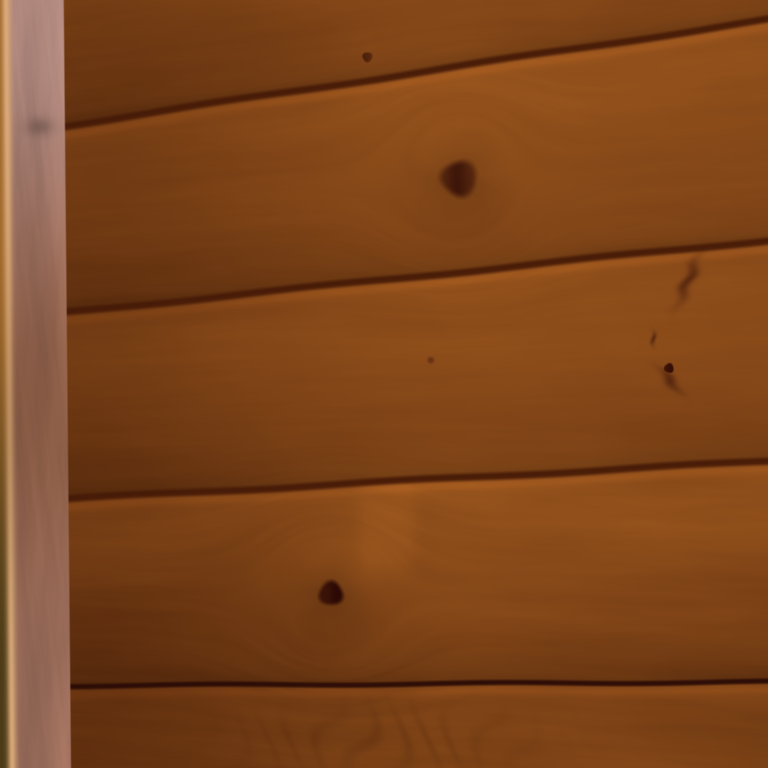
Write a Shadertoy shader that draws this texture.

```glsl
// Varnished pine boards fanning out to the right, with a pale post at the left.
// Boards are the unit steps of a skewed height; knots bend a grain of layered
// sines, and broad gradients give the dim warm lighting.

float bell(float x) { return exp(-x * x); }

float layeredSines(vec2 p) {
    float sum = 0.0, amp = 0.5;
    for (int i = 0; i < 5; i++) {
        sum += amp * sin(p.y + 1.6 * sin(p.x + 0.4 * p.y + float(i)));
        p = mat2(1.7, 0.2, -0.1, 1.9) * p + 2.3;
        amp *= 0.62;
    }
    return sum;
}

// Height of the lowest seam and the board spacing at a given x
vec2 boardFan(float x) {
    return mix(vec2(0.107, 0.2433), vec2(0.112, 0.2875), (x - 0.09) / 0.91);
}

vec3 boards(vec2 uv) {
    vec2 fan = boardFan(uv.x);
    float height = (uv.y - fan.x) / fan.y;
    float board = floor(height), across = height - board;

    // One knot per board, large on the even ones
    float knot = 0.0, halo = 0.0, bend = 0.0;
    for (float k = 0.0; k < 4.0; k++) {
        float odd = mod(k, 2.0);
        float x = 0.431 + 0.44 * k * exp2(2.4 * (1.0 - k));
        vec2 knotFan = boardFan(x);
        vec2 q = uv - vec2(x, knotFan.x + knotFan.y * (k + 0.455 - 0.34 * step(2.5, k)));
        float radius = mix(0.017 + 0.004 * k, 0.007, odd);
        float r = length(q) * (1.0 + 0.08 * sin(3.0 * atan(q.y, q.x + 1e-5) + k));
        float core = 1.0 - smoothstep(0.65 * radius, 1.15 * radius, r);
        knot = max(knot, core * (1.0 - 0.14 * k + 0.12 * sin(q.x * 160.0 + k)));
        halo += bell(0.5 * r / radius) * (1.0 - odd);
        bend += q.y * exp(-dot(q, q) * 90.0) * (1.0 - odd);
    }

    // Slanted flecks near the right edge
    for (float i = 0.0; i < 3.0; i++) {
        vec2 q = uv - vec2(0.87 + 0.026 * cos(2.4 * i), 0.635 - 0.087 * i + 0.011 * i * i);
        q.x -= (0.4 - 0.6 * i) * q.y + 0.003 * sin(q.y * 190.0);
        float size = 1.0 - 0.6 * mod(i, 2.0);
        q /= vec2(0.010, 0.036 - 0.009 * i) * size;
        knot = max(knot, 0.55 * exp(-1.6 * dot(q, q)));
    }
    float speck = length(uv - vec2(0.561, 0.531));
    knot = max(knot, 0.4 * (1.0 - smoothstep(0.001, 0.007, speck)));

    // Light falls off to the left, to the bottom and under each seam
    float light = 0.18 + 0.58 * smoothstep(0.05, 0.62, uv.x);
    light -= 0.16 * smoothstep(0.75, 1.05, uv.x) * (1.0 - uv.y);
    light -= 0.32 * (1.0 - smoothstep(0.0, 0.45, uv.y));
    light += 0.32 * (smoothstep(0.0, 0.8, across) - 0.5) + 0.08;
    light += 0.04 * sin(board * 2.7 + 1.0);

    // Grain is plainest on the two lowest boards
    float lower = 1.0 - smoothstep(0.8, 1.2, height);
    vec2 along = vec2(uv.x * 5.0 + board * 3.7, height * 9.0 - bend * 60.0);
    light += mix(0.07, 0.11, lower) * layeredSines(along);
    light += 0.03 * layeredSines(along * vec2(2.0, 5.0) + 7.0);
    light += 0.05 * layeredSines(uv * vec2(9.0, 7.0));

    // Pale area above the lower knot, and saw marks at the foot
    vec2 pale = (uv - vec2(0.503, 0.312)) / vec2(0.038, 0.06);
    light += 0.24 * bell(pale.x * pale.x) * bell(pale.y * pale.y);
    float marks = pow(0.5 + 0.5 * sin(uv.x * 150.0 + 3.0 * sin(uv.x * 31.0 + uv.y * 40.0)), 3.0);
    light -= 0.22 * marks * bell((uv.x - 0.5) / 0.16) * bell((uv.y - 0.035) / 0.04);

    vec3 col = mix(vec3(0.37, 0.18, 0.055), vec3(0.565, 0.31, 0.105), light);
    col *= 1.0 - 0.10 * halo;
    col = mix(col, vec3(0.20, 0.055, 0.025), knot);

    // Seams: a soft dark line, shade above it and a faint lit lip below
    float seam = floor(height + 0.5);
    float d = (height - seam) * fan.y + 0.0012 * sin(uv.x * 17.0 + seam * 2.0);
    float lowest = 1.0 - step(0.5, abs(seam));
    float halfWidth = mix(0.0052, 0.0038, lowest);
    float line = 1.0 - smoothstep(0.25 * halfWidth, 1.5 * halfWidth, abs(d));
    col *= 1.0 - 0.16 * exp(-max(d, 0.0) * 70.0) * step(0.0, d);
    col *= 1.0 + 0.10 * bell((d + 0.011) / 0.006);
    return mix(col, mix(vec3(0.27, 0.10, 0.025), vec3(0.16, 0.04, 0.02), lowest), 0.92 * line);
}

vec3 post(vec2 uv) {
    float left = mix(0.023, 0.015, uv.y);
    float middle = bell((uv.y - 0.46) / 0.22);
    vec3 col = mix(vec3(0.61, 0.43, 0.36), vec3(0.70, 0.54, 0.50), smoothstep(0.5, 0.95, uv.y));
    col = mix(col, vec3(0.53, 0.35, 0.26), 0.85 * middle);
    col *= 1.0 + 0.06 * layeredSines(vec2(uv.y * 9.0, uv.x * 70.0));
    col *= 0.94 + 0.10 * smoothstep(0.03, 0.085, uv.x);

    // Worn dent near the top
    col *= 1.0 - 0.22 * bell((uv.x - 0.052) / 0.018) * bell((uv.y - 0.835) / 0.012);

    // Bright bevel, then the dull gold side
    vec3 side = mix(vec3(0.30, 0.23, 0.09), vec3(0.62, 0.40, 0.16), smoothstep(0.1, 0.7, uv.y));
    col = mix(side, col, smoothstep(left - 0.012, left, uv.x));
    float bevel = bell((uv.x - left + 0.007) / 0.006);
    return mix(col, vec3(0.86, 0.67, 0.48), bevel * (0.95 - 0.3 * middle));
}

void mainImage(out vec4 fragColor, in vec2 fragCoord) {
    vec2 uv = fragCoord / iResolution.xy;
    float postEdge = mix(0.0925, 0.083, uv.y);
    float soft = max(0.0015, 1.0 / iResolution.x);
    vec3 col = mix(post(uv), boards(uv), smoothstep(-soft, soft, uv.x - postEdge));
    fragColor = vec4(col, 1.0);
}
```
